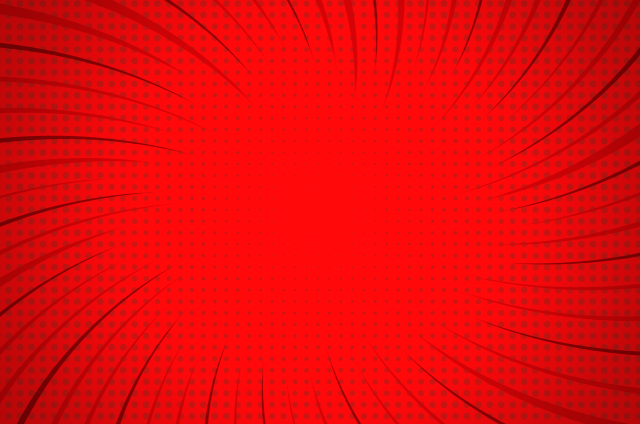
Give the GLSL for this background, as a WebGL 2 fragment shader.

```glsl
#version 300 es
precision highp float;
// Comic burst: curved, tapering speed strokes sweep in toward a bright red centre,
// over a halftone grid whose dots grow outward, under a soft vignette.
// Strokes are evenly spaced rays in a twisted polar space, nudged by layered sines.

uniform vec2 u_resolution;
out vec4 fragColor;

const float TAU = 6.2831853;

// Colours
const vec3 RED = vec3(1.0, 0.035, 0.045);
const vec3 DOT_RED = vec3(0.78, 0.09, 0.075);
const vec3 STROKE_RED = vec3(0.82, 0.01, 0.02);
const vec3 DARK_RED = vec3(0.52, 0.0, 0.01);

// Halftone, in canvas heights
const float DOT_PITCH = 0.02702;
const vec2 DOT_SHIFT = vec2(-0.18, 0.187);
const float DOT_GROWTH = 0.0145;
const float DOT_MAX = 0.0080;

// Strokes
const int STROKES = 57;
const float STRETCH = 1.2;             // horizontal widening of the burst
const float TWIST = 0.63;              // radians turned per canvas height
const float INNER = 0.26;              // radius where the twist is zero
const vec2 TIP_RANGE = vec2(0.25, 0.41);
const vec2 TAPER_RANGE = vec2(0.014, 0.038);
const float DARK_TAPER = 0.015;

// Vignette
const vec2 VIGNETTE_RANGE = vec2(0.42, 0.95);
const float VIGNETTE_DEPTH = 0.29;

float hash(float n) {
    return fract(sin(n * 12.9898 + 4.1) * 43758.545);
}

// Coverage of the dot in this grid cell
float halftone(vec2 p, float pixel) {
    vec2 cell = fract(p / DOT_PITCH - DOT_SHIFT + 0.5) - 0.5;
    float radius = min(DOT_GROWTH * length(p), DOT_MAX);
    float edge = length(cell) * DOT_PITCH - radius;
    return 1.0 - smoothstep(-0.6 * pixel, 0.6 * pixel, edge);
}

// Direction of a stroke, with broad sines to bunch and spread them
float strokeAngle(int i) {
    float turn = TAU * float(i) / float(STROKES);
    return 0.044 + turn + 0.087 * cos(2.0 * turn - 5.467) + 0.047 * cos(turn - 0.375);
}

// Roughly every third stroke is thin and dark
bool isDark(int i) {
    int phase = (i > 8 && i < 40) ? 2 : 1;
    return i % 3 == phase;
}

vec3 addStrokes(vec3 color, vec2 p, float pixel) {
    vec2 q = vec2(p.x / STRETCH, p.y);
    float r = length(q);
    float angle = atan(q.y, q.x) - TWIST * (r - INNER);

    for (int i = 0; i < STROKES; i++) {
        float seed = float(i);
        bool dark = isDark(i);
        float tip = mix(TIP_RANGE.x, TIP_RANGE.y, hash(seed));
        float wide = hash(seed + 71.0);
        float taper = dark ? DARK_TAPER : mix(TAPER_RANGE.x, TAPER_RANGE.y, wide * wide);

        // Signed distance across the stroke
        float delta = mod(angle - strokeAngle(i) + 0.5 * TAU, TAU) - 0.5 * TAU;
        float edge = abs(delta) * r - taper * (r - tip);
        float cover = 1.0 - smoothstep(-0.7 * pixel, 0.7 * pixel, edge);
        cover *= smoothstep(tip, tip + 0.08, r);
        color = mix(color, dark ? DARK_RED : STROKE_RED, 0.88 * cover);
    }
    return color;
}

void main() {
    float pixel = 1.0 / u_resolution.y;
    vec2 p = (gl_FragCoord.xy - 0.5 * u_resolution) * pixel;

    vec3 color = mix(RED, DOT_RED, 0.9 * halftone(p, pixel));
    color = addStrokes(color, p, pixel);
    color *= 1.0 - VIGNETTE_DEPTH * smoothstep(VIGNETTE_RANGE.x, VIGNETTE_RANGE.y, length(p));
    fragColor = vec4(color, 1.0);
}
```
